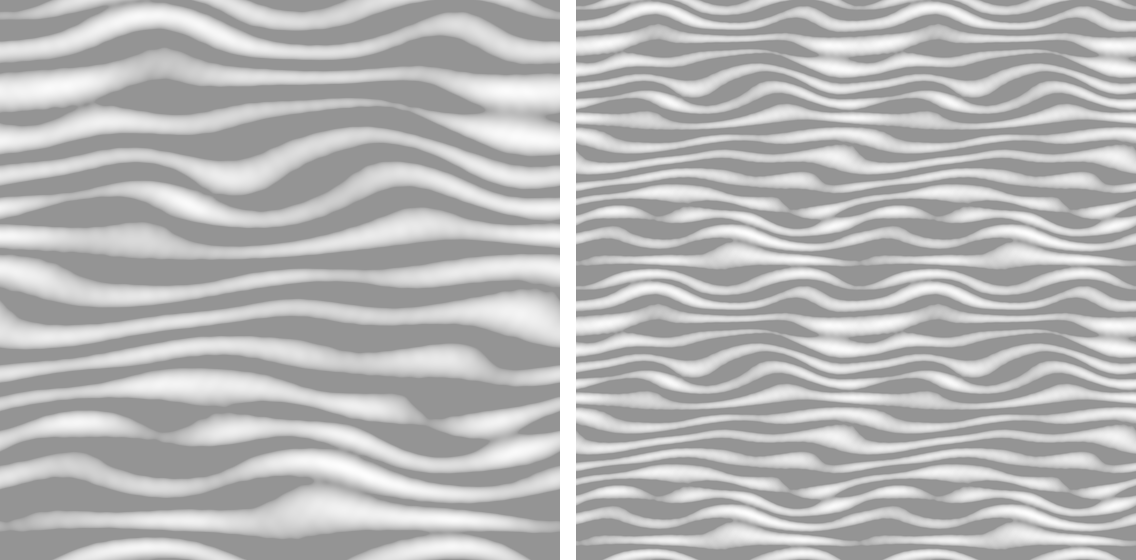
Left: one tile. Right: repeated 2 by 2.
A Shadertoy shader for this pattern:

```glsl
// Soft white wavy ridges running sideways over flat grey, tiling on all sides.

const float TAU = 6.28319;
const float RIDGE_COUNT = 14.0;         // whole number, so the tile wraps
const vec3 GROUND_GREY = vec3(0.58);
const float RIDGE_GAIN = 0.28;          // brightness added by a ridge of height 1

// Random phase for one wave of a layer
float hashPhase(vec2 wave, float seed) {
    float angle = dot(wave, vec2(12.99, 78.23)) + seed * 37.7;
    return TAU * fract(sin(angle) * 4375.85);
}

// Sum of all whole-number waves up to maxWave; wraps on the unit square, RMS 1
float layeredWaves(vec2 p, ivec2 maxWave, float seed) {
    float sum = 0.0;
    for (int i = 1; i <= maxWave.x; i++) {
        for (int j = -maxWave.y; j <= maxWave.y; j++) {
            vec2 wave = vec2(i, j);
            sum += sin(TAU * dot(wave, p) + hashPhase(wave, seed));
        }
    }
    float waveCount = float(maxWave.x * (2 * maxWave.y + 1));
    return sum * sqrt(2.0 / waveCount);
}

// Ridge height: a bent sideways carrier plus swelling; below zero is ground
float ridgeHeight(vec2 p) {
    float bend = 0.28 * layeredWaves(p, ivec2(2, 3), 1.0)
               + 0.05 * layeredWaves(p, ivec2(4, 5), 2.0);
    float swell = 0.34 * layeredWaves(p, ivec2(2, 3), 3.0)
                + 0.30 * layeredWaves(p, ivec2(4, 7), 4.0);
    float roughness = 0.025 * layeredWaves(p * vec2(11.0, 9.0), ivec2(3, 3), 5.0);
    return cos(TAU * (RIDGE_COUNT * p.y + bend)) + swell + roughness + 0.19;
}

// Integral of sqrt(max(h, 0))
float rootIntegral(float h) {
    return pow(max(h, 0.0), 1.5) / 1.5;
}

// Square-root profile averaged over a span of heights, which smooths the edge
float smoothRoot(float h, float span) {
    return (rootIntegral(h + 0.5 * span) - rootIntegral(h - 0.5 * span)) / span;
}

void mainImage(out vec4 fragColor, in vec2 fragCoord) {
    vec2 uv = fragCoord / iResolution.xy;
    float height = ridgeHeight(uv);
    float span = max(fwidth(height), 0.02);
    vec3 color = GROUND_GREY + RIDGE_GAIN * smoothRoot(height, span);
    fragColor = vec4(min(color, 1.0), 1.0);
}
```
